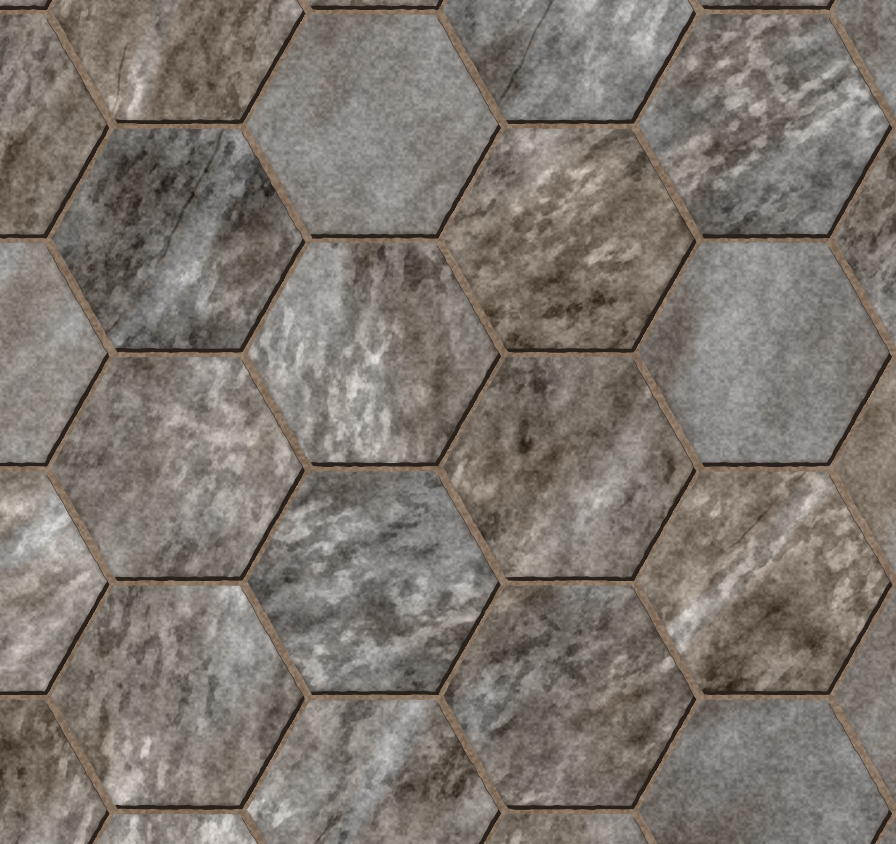
Write a WebGL 2 fragment shader that draws this pattern.

```glsl
#version 300 es
precision highp float;
// Weathered stone hexagon tiles with sandy grout and a shadow under each lower edge.

uniform vec2 u_resolution;
out vec4 fragColor;

const vec2 TILES = vec2(3.966, 3.694);       // canvas size in tile heights
const vec2 CENTER = vec2(1.650, 2.150);      // centre of one tile
const vec2 LATTICE = vec2(1.73205, 1.0);     // period of one sublattice
const float HALF_GAP = 0.019;
const vec2 SHADOW_SHIFT = vec2(0.012, -0.017);
const vec3 GROUT = vec3(0.53, 0.45, 0.38);
const vec3 SHADOW = vec3(0.13, 0.10, 0.08);
const vec3 WARMTH = vec3(0.032, 0.0, -0.032);

float hash(vec2 p) {
    return fract(sin(dot(p, vec2(127.1, 311.7))) * 43758.5453);
}

float noise(vec2 p) {
    vec2 i = floor(p), f = fract(p);
    f = f * f * (3.0 - 2.0 * f);
    return mix(mix(hash(i), hash(i + vec2(1, 0)), f.x),
               mix(hash(i + vec2(0, 1)), hash(i + vec2(1, 1)), f.x), f.y);
}

float fbm(vec2 p) {
    float sum = 0.0, amp = 0.533;
    for (int i = 0; i < 4; i++) {
        sum += amp * noise(p);
        p = mat2(1.6, 1.2, -1.2, 1.6) * p + 7.3;
        amp *= 0.5;
    }
    return sum;
}

vec2 rotate(vec2 p, float angle) {
    float c = cos(angle), s = sin(angle);
    return vec2(c * p.x + s * p.y, c * p.y - s * p.x);
}

// Centre of the flat-topped hexagon that holds p
vec2 hexCenter(vec2 p) {
    vec2 a = floor(p / LATTICE + 0.5) * LATTICE;
    vec2 b = (floor(p / LATTICE) + 0.5) * LATTICE;
    return distance(p, a) < distance(p, b) ? a : b;
}

// Signed distance to a hexagon, negative inside
float hexDistance(vec2 q, float apothem) {
    q = abs(q);
    return max(q.y, dot(q, vec2(0.866025, 0.5))) - apothem;
}

// Stone face: clouds, mottling, pale scuffs, dark pits and fine grain
vec3 stone(vec2 q, vec2 id) {
    float shade = hash(id + 2.7);
    float rough = smoothstep(0.1, 0.5, hash(id + 5.3));
    vec2 along = rotate(q, mix(0.4, 1.5, hash(id + 8.9)));
    vec2 w = along + 30.0 * vec2(hash(id + 1.3), hash(id + 4.1));

    float cloud = fbm(w * vec2(1.5, 3.2)) - 0.5;
    float mottle = fbm(w * vec2(8.0, 14.0)) - 0.5;
    float grain = 0.5 * (noise(q * 48.0 + id * 9.0) + noise(q * 95.0 - id * 5.0)) - 0.5;
    float area = fbm(w * vec2(2.2, 3.0) + 11.0);
    float flakes = fbm(w * vec2(15.0, 24.0) + 5.0);

    float tone = 0.475 + 0.09 * (shade - 0.5) + 0.36 * cloud;
    tone += mix(0.14, 0.36, rough) * mottle + 0.22 * grain;
    tone += 0.20 * rough * smoothstep(0.48, 0.68, area) * smoothstep(0.42, 0.66, flakes);
    float hollow = 1.0 - smoothstep(0.36, 0.52, area);
    tone -= 0.15 * rough * hollow * (1.0 - smoothstep(0.34, 0.52, flakes));

    // Smoother tiles carry a pale vein with a thin crack beside it
    float veined = step(0.68, hash(id + 6.6));
    float bend = along.y + 0.16 * (fbm(w * 2.5) - 0.5) - 0.3 * (shade - 0.5);
    float vein = 1.0 - smoothstep(0.03, 0.09, abs(bend));
    float crack = 1.0 - smoothstep(0.002, 0.009, abs(bend - 0.10));
    crack *= smoothstep(0.4, 0.6, noise(w * 4.0));
    tone += veined * (0.08 * vein - 0.13 * crack);

    float warm = mix(0.35, 1.35, hash(id + 3.9)) - 0.6 * veined * vein - 2.0 * cloud;
    return vec3(tone) + WARMTH * clamp(warm, 0.1, 1.5);
}

// Antialiased coverage of the inside of a distance field
float coverage(float d, float pixel) {
    return 1.0 - smoothstep(-0.7 * pixel, 0.7 * pixel, d);
}

void main() {
    vec2 p = gl_FragCoord.xy / u_resolution * TILES - CENTER;
    float pixel = TILES.y / u_resolution.y;
    vec2 center = hexCenter(p);
    vec2 id = floor(center / LATTICE * 2.0 + 0.5);
    vec2 q = p - center;

    // Slightly chipped tile outline and its shadow
    float chip = 0.006 * (noise(p * 38.0) - 0.5);
    float tileEdge = hexDistance(q, 0.5 - HALF_GAP) + chip;
    float shadowEdge = hexDistance(q - SHADOW_SHIFT, 0.5 - HALF_GAP) + chip;

    // Darkened rim, with light along the upper left
    vec3 face = stone(q, id);
    face *= 1.0 - 0.14 * smoothstep(-0.022, 0.0, tileEdge);
    float facing = smoothstep(0.0, 0.4, dot(q, vec2(-0.5, 0.86)));
    face += 0.06 * facing * smoothstep(-0.02, 0.0, tileEdge);

    // Sandy grout
    float sand = noise(p * 85.0) - 0.5;
    vec3 gap = GROUT + 0.14 * sand + 0.10 * (fbm(p * 5.0) - 0.5);
    gap = mix(gap, SHADOW, 0.92 * coverage(shadowEdge, pixel));

    vec3 color = mix(gap, face, coverage(tileEdge, pixel));
    fragColor = vec4(clamp(color, 0.0, 1.0), 1.0);
}
```
